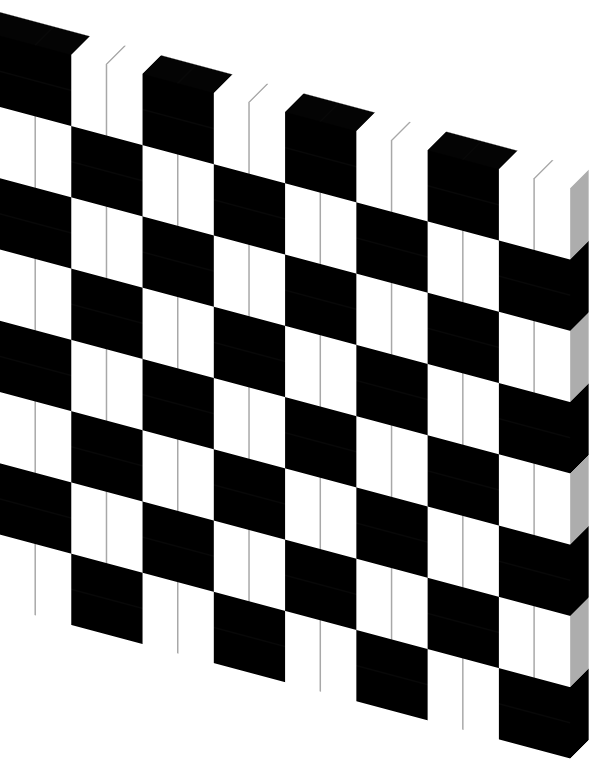
This pattern is drawn by a Shadertoy shader. Its source:

```glsl
// Layout, in units of the canvas height
const float CELL = 0.0928;        // side of one block
const float COUNT = 8.0;          // blocks across and down
const float TOP = 0.0465;         // wall top at the left border, from above
const float SLOPE = 0.2676;       // fall of the rows per unit across
const float DEPTH = 0.0241;       // oblique thickness of the wall
const float LINE_WIDTH = 0.00195;
const float SEAM = 0.494;         // seam position within a block

// Tones
const float PAPER = 1.0;
const float SIDE_GREY = 0.68;
const float SEAM_GREY = 0.66;
const float INK = 0.0;
const float TOP_INK = 0.015;
const float CREASE_INK = 0.03;

// Antialiased coverage of a signed distance, positive inside
float cover(float dist, float px) {
    return clamp(dist / px + 0.5, 0.0, 1.0);
}

// Square wave of period two, +1 on the first unit, with soft steps
float squareWave(float t, float px) {
    float edge = 0.5 - abs(fract(t) - 0.5);
    float side = 1.0 - 2.0 * mod(floor(t), 2.0);
    return side * clamp(2.0 * edge / px, 0.0, 1.0);
}

// Thin line at a fixed place in every cell
float cellLine(float t, float place, float px) {
    float dist = abs(fract(t) - place) * CELL;
    return cover(0.5 * LINE_WIDTH - dist, px);
}

void mainImage(out vec4 fragColor, in vec2 fragCoord) {
    float px = 1.0 / iResolution.y;
    vec2 p = fragCoord * px;
    p.y = 1.0 - p.y;

    // Slide points of the top and side faces back to the front plane
    float wallWidth = COUNT * CELL;
    float topDepth = (TOP + SLOPE * p.x - p.y) / (1.0 + SLOPE);
    float sideDepth = p.x - wallWidth;
    float depth = max(0.0, max(topDepth, sideDepth));
    vec2 front = p + depth * vec2(-1.0, 1.0);
    vec2 cell = vec2(front.x, front.y - TOP - SLOPE * front.x) / CELL;

    // Silhouette and faces
    float wall = cover(DEPTH - depth, px) * cover((COUNT - cell.y) * CELL, px);
    float topFace = cover(min(topDepth, topDepth - sideDepth), px);
    float sideFace = cover(min(sideDepth, sideDepth - topDepth), px);

    // Checker, held constant past the middle of the outer blocks
    vec2 inner = clamp(cell, 0.5, COUNT - 0.5);
    float cellPx = px / CELL;
    float checker = 0.5 + 0.5 * squareWave(inner.x, cellPx) * squareWave(inner.y, cellPx);

    // Light blocks carry an upright seam, dark ones a faint crease
    float seam = cellLine(cell.x, SEAM, px) * (1.0 - sideFace);
    float crease = mix(cellLine(cell.y, 0.5, px), seam, topFace) * (1.0 - sideFace);
    float light = mix(mix(PAPER, SIDE_GREY, sideFace), SEAM_GREY, seam);
    float dark = mix(mix(INK, TOP_INK, topFace), CREASE_INK, crease);

    float tone = mix(PAPER, mix(light, dark, checker), wall);
    fragColor = vec4(vec3(tone), 1.0);
}
```
